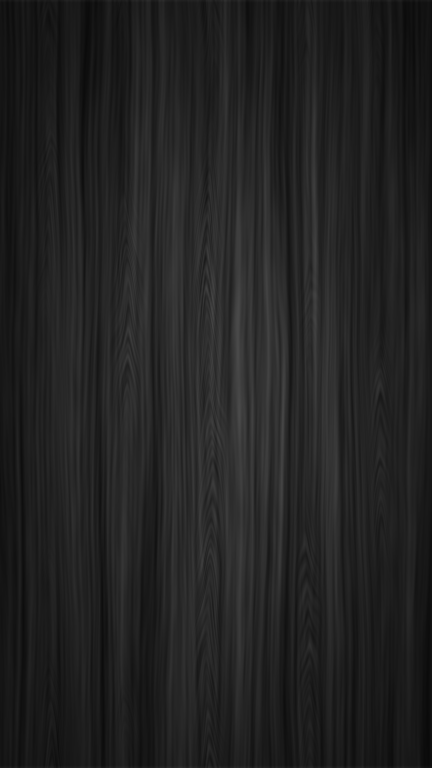
This texture is drawn by a WebGL 1 fragment shader. Its source:

```glsl
precision highp float;
// Dark charcoal wood veneer: vertical grain, flame figures and a soft central light.

uniform vec2 u_resolution;

const vec3 WOOD_TINT = vec3(1.0, 1.0, 1.0);
const float EDGE_LIGHT = 0.048;     // brightness far from the centre
const float CENTRE_LIGHT = 0.142;   // brightness added at the centre
const vec2 LIGHT_FALLOFF = vec2(1.0, 0.9);
const float GRAIN_CONTRAST = 1.0;
const float GRAIN_SWAY = 0.016;     // sideways drift of the fibres
const float SEAM_DEPTH = 0.3;       // darkness of the long narrow seams
const float FIGURE_COUNT = 5.0;     // columns of flame figure
const float FIGURE_WIDTH = 0.026;
const float FIGURE_SLOPE = 5.0;     // steepness of the flame sides
const float RING_DENSITY = 42.0;    // growth rings per canvas width
const float RIM_LIGHT = 0.03;       // faint line on the top and bottom edge
const float RIM_SIZE = 0.004;

float hash(float n) {
  return fract(sin(n * 91.345 + 4.7) * 4375.85);
}

vec2 gradient(vec2 cell) {
  float angle = 6.28318 * fract(sin(dot(cell, vec2(127.1, 311.7))) * 4375.85);
  return vec2(cos(angle), sin(angle));
}

float gradientNoise(vec2 p) {
  vec2 i = floor(p);
  vec2 f = p - i;
  vec2 u = f * f * f * (f * (f * 6.0 - 15.0) + 10.0);
  vec2 e = vec2(0.0, 1.0);
  float low = mix(dot(gradient(i), f), dot(gradient(i + e.yx), f - e.yx), u.x);
  float high = mix(dot(gradient(i + e), f - e), dot(gradient(i + e.yy), f - e.yy), u.x);
  return mix(low, high, u.y);
}

// Stretched fibres, from broad bands down to short pores.
float fibres(vec2 p) {
  float y = p.y + 2.5 * gradientNoise(vec2(p.x * 9.0, 3.4));
  float bands = gradientNoise(vec2(p.x * 15.0 + 2.3, y * 0.5));
  float streaks = gradientNoise(vec2(p.x * 53.0 + 7.1, y * 0.8 + 5.2));
  float lines = gradientNoise(vec2(p.x * 118.0 + 1.7, y * 1.5 + 9.6));
  float pores = gradientNoise(vec2(p.x * 135.0 + 4.9, y * 9.0 + 2.8));
  return 0.36 * bands + 0.46 * streaks + 0.5 * lines + 0.2 * pores;
}

// Nested pointed arcs that replace the straight grain in a few columns.
float addFigures(float grain, vec2 p) {
  for (float i = 0.0; i < FIGURE_COUNT; i++) {
    float jitter = 0.5 * (hash(i) - 0.5);
    float centre = (i + 0.5 + jitter) / FIGURE_COUNT;
    centre += 0.02 * gradientNoise(vec2(i * 5.3 + 0.4, p.y * 2.2));
    float dx = p.x - centre;
    float flare = sqrt(dx * dx + 0.00001);
    float wobble = 0.09 * gradientNoise(vec2(p.x * 24.0, p.y * 4.0 + i * 3.7));
    float ring = (p.y + FIGURE_SLOPE * flare + wobble) * RING_DENSITY;
    float arcs = gradientNoise(vec2(ring, i * 7.3 + dx * 30.0 + 0.4));
    float patches = gradientNoise(vec2(i * 3.1 + 0.3, p.y * 2.4 + i * 1.9));
    float width = FIGURE_WIDTH * (0.7 + 0.5 * hash(i + 20.0));
    float mask = exp(-dx * dx / (width * width));
    mask *= smoothstep(-0.25, 0.3, patches) * 0.8;
    grain = mix(grain, 0.75 * arcs + 0.35 * grain + 0.06, mask);
  }
  return grain;
}

// Long dark joints at irregular distances.
float seams(vec2 p) {
  float joint = gradientNoise(vec2(p.x * 34.0 + 11.6, p.y * 0.25 + 6.3));
  return smoothstep(0.25, 0.5, joint);
}

void main() {
  vec2 uv = gl_FragCoord.xy / u_resolution;
  vec2 p = gl_FragCoord.xy / u_resolution.x;

  // Grain
  vec2 swayed = p;
  swayed.x += GRAIN_SWAY * gradientNoise(vec2(p.x * 6.0, p.y * 1.4 + 8.2));
  swayed.x += 0.2 * GRAIN_SWAY * gradientNoise(vec2(p.x * 21.0, p.y * 4.5));
  float grain = addFigures(fibres(swayed), p);
  float wood = max(1.0 + GRAIN_CONTRAST * grain, 0.2);
  wood *= 1.04 - SEAM_DEPTH * seams(swayed);

  // Light
  vec2 q = 2.0 * uv - 1.0;
  float light = EDGE_LIGHT + CENTRE_LIGHT * exp(-dot(q * q, LIGHT_FALLOFF));
  float edge = min(uv.y, 1.0 - uv.y);
  float rim = RIM_LIGHT * (1.0 - smoothstep(0.0, RIM_SIZE, edge));

  gl_FragColor = vec4(WOOD_TINT * (light * wood + rim), 1.0);
}
```
